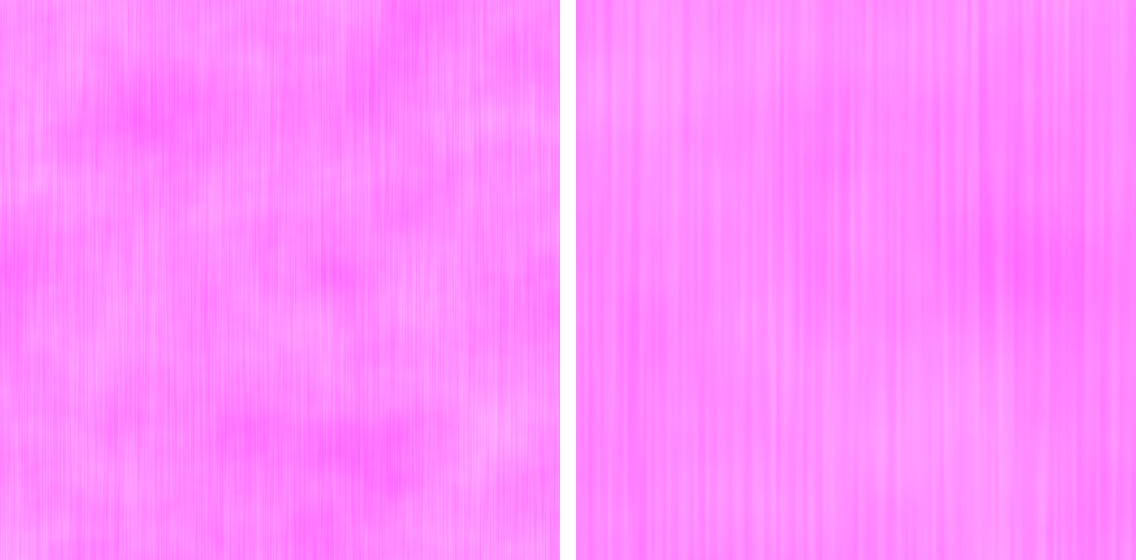
Left, the full canvas; right, a detail of the centre.
A WebGL 1 fragment shader for this texture:

```glsl
precision highp float;
// Pink brushed cloth: soft cloudy patches crossed by hair-thin vertical streaks.
// Turned value-noise octaves form the clouds; noise stretched along y, whose
// finer layers are also shorter, forms the streaks. Both shift only green.

uniform vec2 u_resolution;

const vec3 BASE_COLOR = vec3(1.0, 0.541, 1.0);
const vec2 CLOUD_SCALE = vec2(5.2, 6.2);      // patches across and up
const float CLOUD_CONTRAST = 0.31;
const int CLOUD_OCTAVES = 5;
const float CLOUD_GAIN = 0.52;
const float STREAK_CONTRAST = 0.145;
const vec2 FINE_STREAKS = vec2(430.0, 8.0);   // cells across and up
const vec2 MEDIUM_STREAKS = vec2(230.0, 5.0);
const vec2 BROAD_STREAKS = vec2(115.0, 3.0);
const vec3 STREAK_WEIGHTS = vec3(0.64, 0.28, 0.08);

float hash(vec2 cell) {
  vec3 p = fract(vec3(cell.xyx) * 0.1031);
  p += dot(p, p.yzx + 33.33);
  return fract((p.x + p.y) * p.z);
}

// Smooth value noise, centred on zero
float noise(vec2 p) {
  vec2 cell = floor(p);
  vec2 f = fract(p);
  vec2 blend = f * f * (3.0 - 2.0 * f);
  float bottom = mix(hash(cell), hash(cell + vec2(1.0, 0.0)), blend.x);
  float top = mix(hash(cell + vec2(0.0, 1.0)), hash(cell + vec2(1.0)), blend.x);
  return mix(bottom, top, blend.y) - 0.5;
}

// Octaves are shifted and slightly turned to hide the lattice
float clouds(vec2 p) {
  const mat2 TURN = mat2(0.96, 0.28, -0.28, 0.96);
  float sum = 0.0;
  float weight = 1.0;
  float total = 0.0;
  p = TURN * p + 71.0;
  for (int i = 0; i < CLOUD_OCTAVES; i++) {
    sum += weight * noise(p);
    total += weight;
    weight *= CLOUD_GAIN;
    p = TURN * p * 2.0 + 17.3;
  }
  return sum / total;
}

// One thread of a streak layer, starting at its own height
float thread(float column, float height, float seed) {
  return noise(vec2(column, height + 20.0 * hash(vec2(column, seed))));
}

float streakLayer(vec2 uv, vec2 cells, float seed) {
  vec2 p = uv * cells + seed;
  float column = floor(p.x);
  float blend = smoothstep(0.0, 1.0, fract(p.x));
  return mix(thread(column, p.y, seed), thread(column + 1.0, p.y, seed), blend);
}

float streaks(vec2 uv) {
  vec3 layers = vec3(streakLayer(uv, FINE_STREAKS, 11.0),
                     streakLayer(uv, MEDIUM_STREAKS, 47.0),
                     streakLayer(uv, BROAD_STREAKS, 83.0));
  return dot(layers, STREAK_WEIGHTS);
}

void main() {
  vec2 uv = gl_FragCoord.xy / u_resolution;
  float shade = CLOUD_CONTRAST * clouds(uv * CLOUD_SCALE)
              + STREAK_CONTRAST * streaks(uv);
  vec3 color = BASE_COLOR + vec3(0.0, shade, 0.0);
  gl_FragColor = vec4(clamp(color, 0.0, 1.0), 1.0);
}
```
